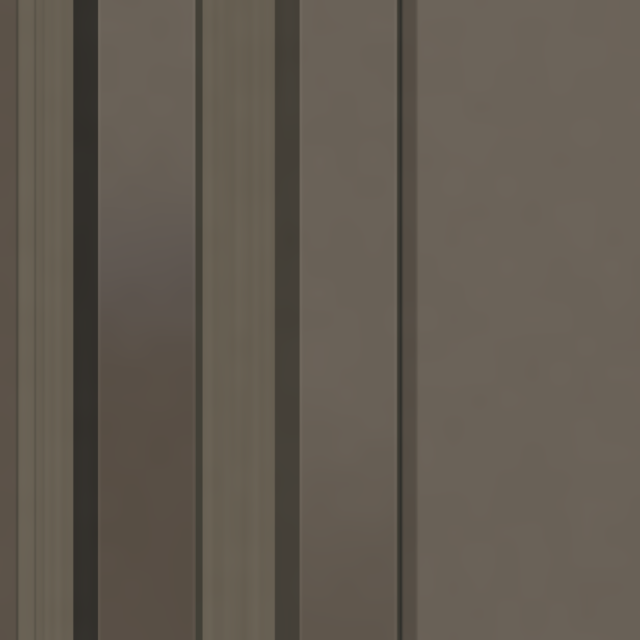
This texture is drawn by a WebGL 2 fragment shader. Its source:

```glsl
#version 300 es
precision highp float;

uniform vec2 u_resolution;
out vec4 fragColor;

// Layout, in canvas widths
const float PERIOD = 0.315;         // spacing of the raised panels
const float FIRST_PANEL = 0.1535;   // left edge of the first full panel
const float PANEL_WIDTH = 0.152;
const float GROOVE_WIDTH = 0.039;
const float SEAM_WIDTH = 0.011;
const float LEFT_STRIP = 0.027;
const float WALL_SEAM = 0.624;
const float WALL_START = 0.653;
const float SOFTNESS = 0.0016;

// Colours
const vec3 WALL = vec3(0.423, 0.391, 0.352);
const vec3 RECESS = vec3(0.405, 0.375, 0.325);
const vec3 PANEL_SHADE = vec3(0.345, 0.308, 0.270);
const vec3 DARK_GROOVE = vec3(0.198, 0.188, 0.170);
const vec3 SOFT_GROOVE = vec3(0.268, 0.250, 0.218);
const vec3 SEAM = vec3(0.260, 0.250, 0.215);
const vec3 DEEP_SEAM = vec3(0.160, 0.165, 0.150);
const vec3 WALL_SHADOW = vec3(0.335, 0.305, 0.270);
const vec3 COOL_TINT = vec3(-0.004, 0.000, 0.014);

const float STREAK_AMOUNT = 0.022;
const float MOTTLE_AMOUNT = 0.008;

float hash(vec2 p) {
    p = fract(p * vec2(0.1031, 0.1137));
    p += dot(p, p.yx + 33.33);
    return fract((p.x + p.y) * p.x * 47.0);
}

float noise(vec2 p) {
    vec2 cell = floor(p);
    vec2 f = fract(p);
    f = f * f * (3.0 - 2.0 * f);
    return mix(mix(hash(cell), hash(cell + vec2(1, 0)), f.x),
               mix(hash(cell + vec2(0, 1)), hash(cell + vec2(1, 1)), f.x), f.y);
}

// Soft-edged vertical band from left to right
float band(float x, float left, float right) {
    float w = max(SOFTNESS, 0.75 / u_resolution.x);
    return smoothstep(left - w, left + w, x) * (1.0 - smoothstep(right - w, right + w, x));
}

// Thin vertical line with a smooth falloff
float line(float x, float centre, float width) {
    float d = (x - centre) / width;
    return exp(-d * d);
}

// Lit panel that darkens downwards; each one fades at its own height
vec3 panelColor(vec2 uv, float index) {
    float top = mix(0.86, 0.46, index);
    float shade = 1.0 - smoothstep(top - 0.52, top, uv.y);
    vec3 color = mix(WALL - 0.008, PANEL_SHADE, shade * mix(1.0, 0.62, index));
    float cool = exp(-pow((uv.y - top + 0.28) / 0.12, 2.0));
    return color + COOL_TINT * cool * (1.0 - index);
}

// Recess with fine vertical streaks
vec3 recessColor(vec2 uv) {
    float streak = noise(vec2(uv.x * 110.0, uv.y * 1.5)) - 0.5;
    return RECESS + STREAK_AMOUNT * streak;
}

void main() {
    vec2 uv = gl_FragCoord.xy / u_resolution;
    float x = uv.x;
    vec3 color = recessColor(uv);

    // Strip and fine lines at the left edge
    color = mix(color, PANEL_SHADE + 0.015, band(x, -0.1, LEFT_STRIP));
    color = mix(color, SEAM, 0.65 * line(x, LEFT_STRIP, 0.0022));
    color = mix(color, SEAM, 0.35 * line(x, 0.055, 0.0020));
    color = mix(color, SEAM, 0.12 * line(x, 0.068, 0.0025));

    // Repeated groove, panel and seam
    for (int i = 0; i < 2; i++) {
        float index = float(i);
        float left = FIRST_PANEL + PERIOD * index;
        float right = left + PANEL_WIDTH;
        vec3 groove = mix(DARK_GROOVE, SOFT_GROOVE, index);
        groove += 0.012 * (noise(vec2(x * 60.0, uv.y * 3.0)) - 0.5);
        color = mix(color, groove, band(x, left - GROOVE_WIDTH, left));
        color = mix(color, panelColor(uv, index), band(x, left, right));
        color = mix(color, SEAM, band(x, right, right + SEAM_WIDTH));
        color += 0.022 * line(x, left + 0.002, 0.0020);
        color += 0.020 * line(x, right - 0.003, 0.0020);
    }

    // Flat wall and the shadowed joint beside it
    color = mix(color, WALL_SHADOW, band(x, WALL_SEAM, WALL_START));
    color = mix(color, DEEP_SEAM, 0.85 * line(x, WALL_SEAM + 0.002, 0.0030));
    vec3 wall = WALL - 0.010 * (1.0 - uv.y);
    color = mix(color, wall, smoothstep(WALL_START - 0.006, WALL_START + 0.004, x));

    // Faint surface mottling
    color += MOTTLE_AMOUNT * (noise(uv * 24.0) - 0.5);
    fragColor = vec4(clamp(color, 0.0, 1.0), 1.0);
}
```
